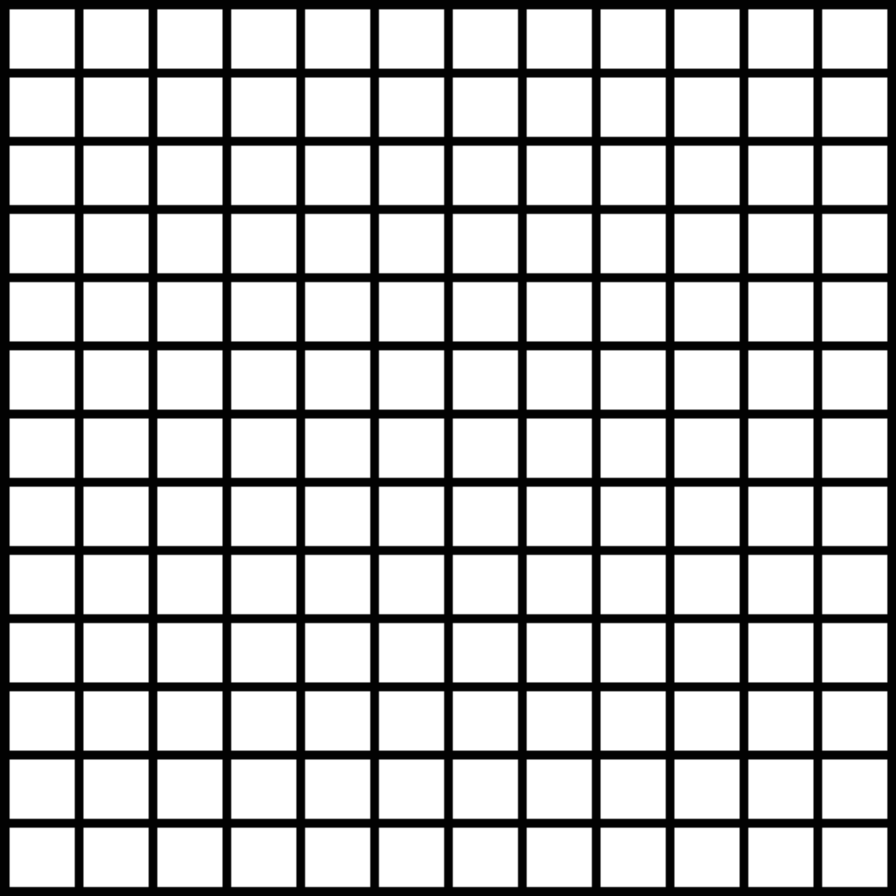
Give the GLSL for this pattern, as a WebGL 1 fragment shader.

```glsl
precision highp float;

uniform vec2 u_resolution;

// Columns and rows of cells
const vec2 CELL_COUNT = vec2(12.0, 13.0);
// Centres of the outermost grid lines, in canvas units
const vec2 FIRST_LINE = vec2(0.00586, 0.00508);
const vec2 LAST_LINE = vec2(0.99520, 0.99453);
// Half the thickness of the vertical and horizontal lines
const vec2 LINE_HALF_WIDTH = vec2(0.00485, 0.00495);
const float EDGE_SOFTNESS = 0.0026;
const vec3 LINE_COLOR = vec3(0.006);
const vec3 CELL_COLOR = vec3(1.0);

// Distance on each axis to the nearest line; negative beyond the outer lines
vec2 distanceToLines(vec2 uv) {
  vec2 pitch = (LAST_LINE - FIRST_LINE) / CELL_COUNT;
  vec2 fromLine = mod(uv - FIRST_LINE, pitch);
  vec2 inner = min(fromLine, pitch - fromLine);
  vec2 border = min(uv - FIRST_LINE, LAST_LINE - uv);
  return min(inner, border);
}

void main() {
  vec2 uv = gl_FragCoord.xy / u_resolution;

  // Soft edges, never narrower than one pixel
  vec2 softness = max(vec2(EDGE_SOFTNESS), 1.0 / u_resolution);
  vec2 offset = distanceToLines(uv) - LINE_HALF_WIDTH;
  vec2 open = smoothstep(-0.5 * softness, 0.5 * softness, offset);

  // A cell shows where both axes are clear of lines
  gl_FragColor = vec4(mix(LINE_COLOR, CELL_COLOR, open.x * open.y), 1.0);
}
```
